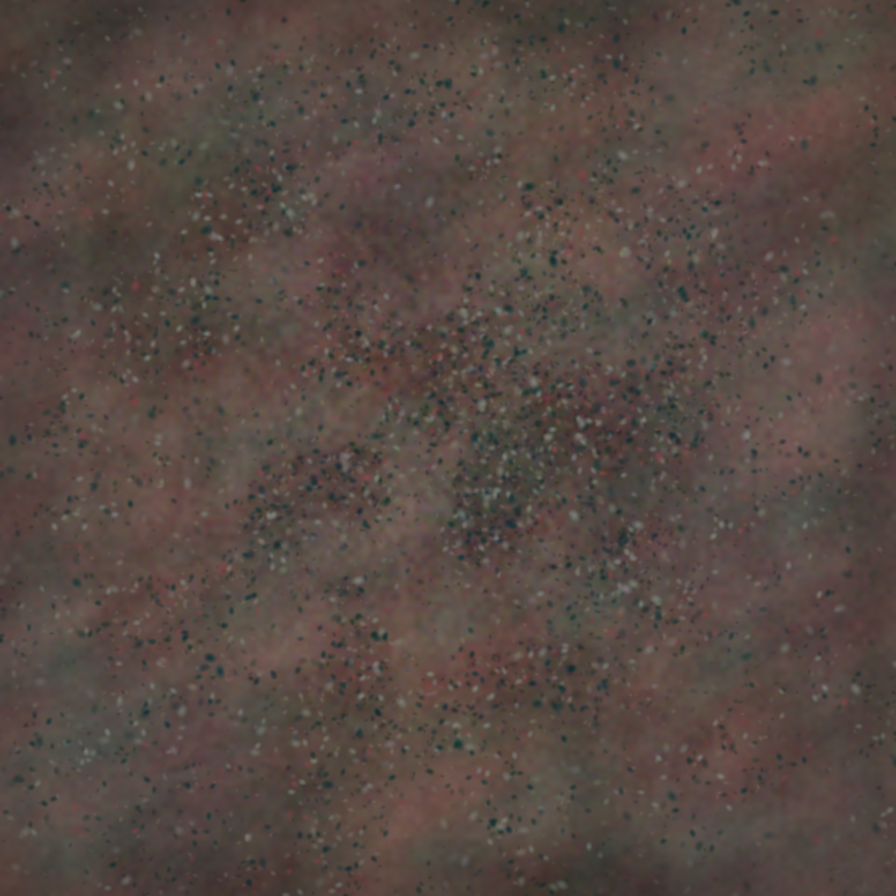
A three.js fragment shader for this texture:

```glsl
// Weathered umber stone with red mottling, diagonal smears and teal and pale grit.
varying vec2 vUv;

vec3 hash3(vec2 p) {
  vec3 q = fract(p.xyx * vec3(0.1031, 0.1030, 0.0973));
  q += dot(q, q.yxz + 33.33);
  return fract((q.xxy + q.yzz) * q.zyx);
}

float noise(vec2 p) {
  vec2 cell = floor(p);
  vec2 f = fract(p);
  f = f * f * (3.0 - 2.0 * f);
  float low = mix(hash3(cell).x, hash3(cell + vec2(1.0, 0.0)).x, f.x);
  float high = mix(hash3(cell + vec2(0.0, 1.0)).x, hash3(cell + vec2(1.0)).x, f.x);
  return mix(low, high, f.y);
}

float fbm(vec2 p) {
  float sum = 0.0;
  float weight = 0.5;
  for (int i = 0; i < 5; i++) {
    sum += weight * noise(p);
    p = mat2(0.8, 0.6, -0.6, 0.8) * p * 2.03 + 17.3;
    weight *= 0.52;
  }
  return sum;
}

// Lays soft, randomly turned oval grains over a colour.
vec3 addGrit(vec3 color, vec2 uv, float scale, float density, float seed) {
  vec2 p = uv * scale;
  vec2 home = floor(p);
  for (int y = -1; y <= 1; y++) {
    for (int x = -1; x <= 1; x++) {
      vec2 cell = home + vec2(float(x), float(y));
      vec3 place = hash3(cell + seed);
      vec3 kind = hash3(cell + seed + 71.7);
      vec2 d = p - cell - place.xy;
      float angle = 6.2832 * kind.x;
      vec2 axis = vec2(cos(angle), sin(angle));
      d = vec2(dot(d, axis), dot(d, vec2(-axis.y, axis.x)) * 1.4);
      float radius = mix(0.5, 0.95, kind.y);
      float grain = 1.0 - smoothstep(0.0, 1.0, length(d) / radius);
      float present = smoothstep(-0.1, 0.1, density - place.z);
      vec3 dark = mix(vec3(0.15, 0.15, 0.14), vec3(0.06, 0.19, 0.20), kind.y);
      vec3 pale = mix(vec3(0.50, 0.44, 0.38), vec3(0.48, 0.51, 0.48), kind.y);
      vec3 tint = mix(dark, pale, step(0.52, kind.z));
      tint = mix(tint, vec3(0.50, 0.26, 0.27), step(0.9, kind.z));
      color = mix(color, tint, grain * present * mix(0.3, 0.85, kind.y * kind.y));
    }
  }
  return color;
}

void main() {
  vec2 uv = vUv;
  vec2 centered = uv - vec2(0.5, 0.52);
  vec2 smear = mat2(0.9, -0.43, 0.43, 0.9) * uv;

  // Light and dark clouds, with smears rising to the right and faint upright streaks
  float clouds = fbm(uv * 6.5 + 3.1);
  float smears = fbm(smear * vec2(7.0, 16.0) + 21.0);
  float streaks = noise(uv * vec2(34.0, 6.0) + 9.0);
  float tone = 0.53 + 1.05 * (clouds - 0.5) + 0.75 * (smears - 0.5) + 0.16 * (streaks - 0.5);
  vec3 color = mix(vec3(0.262, 0.226, 0.208), vec3(0.442, 0.374, 0.340), clamp(tone, 0.0, 1.0));

  // Small reddish patches on the brown ground
  float redness = fbm(smear * vec2(11.0, 18.0) + 47.0) - 0.48;
  float coolness = fbm(uv * 5.0 + 63.0) - 0.5;
  color += redness * vec3(0.11, -0.055, -0.025);
  color += coolness * vec3(-0.02, 0.0, 0.045);

  // Grit gathers in clumps around the middle
  float middle = exp(-9.0 * dot(centered, centered));
  float clumps = smoothstep(0.36, 0.64, fbm(uv * 13.0 + 81.0));
  float density = 0.03 + 0.13 * clumps + middle * (0.10 + 0.55 * clumps);
  color *= 1.0 - 0.12 * middle * clumps;
  color = addGrit(color, uv, 135.0, density, 11.0);
  color = addGrit(color, uv, 92.0, density * 0.55, 137.0);

  // Fine coloured grain
  vec3 grain = vec3(noise(uv * 150.0), noise(uv * 135.0 + 31.0), noise(uv * 142.0 + 57.0)) - 0.5;
  float shade = noise(uv * 120.0 + 95.0) - 0.5;
  color += (grain * 0.035 + shade * 0.045) * (0.6 + 0.8 * middle);

  // Dim borders
  vec2 border = min(uv, 1.0 - uv);
  color *= mix(0.86, 1.0, smoothstep(0.0, 0.09, min(border.x, border.y)));
  gl_FragColor = vec4(color, 1.0);
}
```
